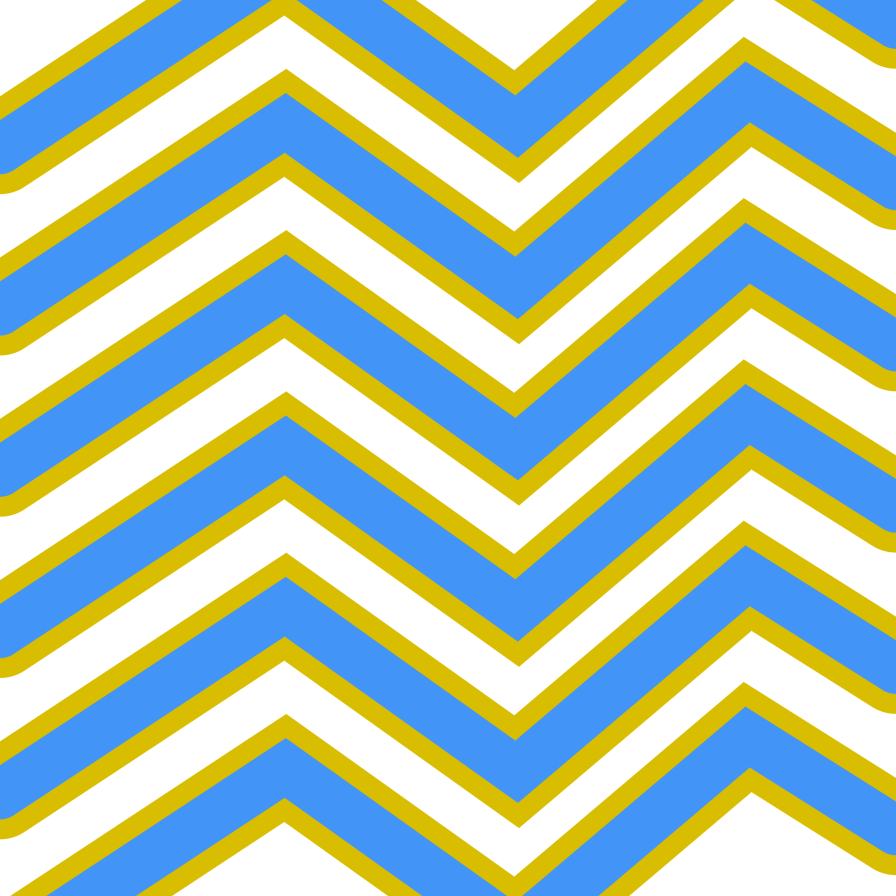
Reproduce this pattern procedurally as a WebGL 2 fragment shader.

```glsl
#version 300 es
precision highp float;
// Six stacked blue zigzag bands with gold borders and rounded ends on white.

uniform vec2 u_resolution;
out vec4 fragColor;

// Signed perpendicular distance to the line a-b, positive above it (a.x < b.x).
float lineSide(vec2 p, vec2 a, vec2 b) {
    vec2 along = normalize(b - a);
    return dot(p - a, vec2(-along.y, along.x));
}

// Distance to one zigzag: mitred corners, round caps at both ends.
float zigzagDistance(vec2 p) {
    vec2 start = vec2(0.0, 0.653);
    vec2 leftPeak = vec2(0.3184, 0.8629);
    vec2 valley = vec2(0.5766, 0.6787);
    vec2 rightPeak = vec2(0.8344, 0.8974);
    vec2 end = vec2(1.0, 0.793);

    // Peaks join by max, the valley between them by min.
    float leftChevron = max(lineSide(p, start, leftPeak), lineSide(p, leftPeak, valley));
    float rightChevron = max(lineSide(p, valley, rightPeak), lineSide(p, rightPeak, end));
    float d = abs(min(leftChevron, rightChevron));

    // Past either end, measure from the end point itself.
    if (dot(p - start, leftPeak - start) < 0.0) d = length(p - start);
    if (dot(p - end, rightPeak - end) < 0.0) d = length(p - end);
    return d;
}

float coverage(float d, float halfWidth, float pixel) {
    return 1.0 - smoothstep(-0.75 * pixel, 0.75 * pixel, d - halfWidth);
}

void main() {
    vec2 uv = gl_FragCoord.xy / u_resolution;
    float pixel = 1.0 / min(u_resolution.x, u_resolution.y);

    // Nearest of the six bands, evenly spaced downwards.
    float d = 1.0;
    for (int band = -1; band <= 4; band++) {
        d = min(d, zigzagDistance(uv + vec2(0.0, 0.18 * float(band))));
    }

    // Gold stroke with a narrower blue stroke on top.
    vec3 gold = vec3(0.85, 0.74, 0.0);
    vec3 blue = vec3(0.26, 0.58, 0.97);
    vec3 color = mix(vec3(1.0), gold, coverage(d, 0.0497, pixel));
    color = mix(color, blue, coverage(d, 0.0275, pixel));
    fragColor = vec4(color, 1.0);
}
```
